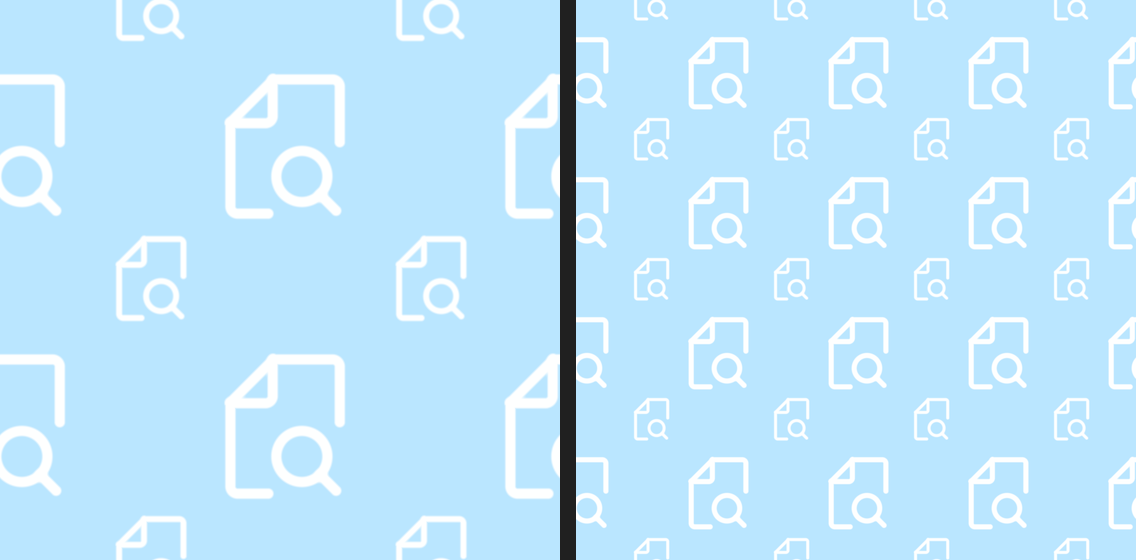
Left, the tile; right, the same tile 2 across and 2 down.
Reproduce this pattern procedurally as a WebGL 1 fragment shader.

```glsl
precision highp float;
// Tiling pattern of white outlined document-search icons, large and small, on pale blue.

uniform vec2 u_resolution;

const vec3 BACKGROUND = vec3(0.73, 0.90, 1.0);
const vec3 LINE_COLOR = vec3(0.995, 1.0, 1.0);
const float REPEATS = 2.0;       // tiles across and down
const float TILE = 384.0;        // design units per tile
const vec2 LARGE_CENTER = vec2(7.0, 183.0);
const vec2 SMALL_CENTER = vec2(207.5, 2.0);
const float SMALL_SCALE = 0.588;
const float HALF_LINE = 7.0;     // half stroke width of the large icon
const float CORNER_RADIUS = 10.0;
const float SOFTNESS = 1.9;      // half width of the soft edge
const vec2 PAGE = vec2(75.0, 92.0); // half size of the page outline
const vec2 FOLD = vec2(-17.0, 32.0);
const vec2 LENS_CENTER = vec2(23.0, -41.0);
const float LENS_RADIUS = 35.0;

float segment(vec2 p, vec2 a, vec2 b) {
  vec2 ab = b - a;
  vec2 ap = p - a;
  return length(ap - ab * clamp(dot(ap, ab) / dot(ab, ab), 0.0, 1.0));
}

// Two arms running left and down from a rounded corner at the origin.
float roundedCorner(vec2 p, vec2 arms) {
  float r = CORNER_RADIUS;
  float d = min(segment(p, vec2(-arms.x, 0.0), vec2(-r, 0.0)),
                segment(p, vec2(0.0, -arms.y), vec2(0.0, -r)));
  vec2 q = p + r;
  if (min(q.x, q.y) > 0.0) d = min(d, abs(length(q) - r));
  return d;
}

float smoothMin(float a, float b, float k) {
  float h = max(k - abs(a - b), 0.0) / k;
  return min(a, b) - 0.25 * k * h * h;
}

float documentIcon(vec2 p) {
  // Open page outline
  float page = min(roundedCorner(p - PAGE, vec2(91.0, 86.0)),
                   roundedCorner(-p - PAGE, vec2(52.0, 125.0)));

  // Folded top-left corner
  float fold = roundedCorner((p - FOLD) * vec2(1.0, -1.0), vec2(58.0, 60.0));
  float diagonal = segment(p, vec2(-PAGE.x, 33.0), vec2(-16.0, PAGE.y));
  page = min(page, smoothMin(fold, diagonal, 4.0));

  // Magnifying glass
  float lens = abs(length(p - LENS_CENTER) - LENS_RADIUS);
  float handle = segment(p, LENS_CENTER + 25.5, vec2(70.0, -88.0));
  handle = segment(p, LENS_CENTER + vec2(25.5, -25.5), vec2(70.0, -88.0));
  return min(page, smoothMin(lens, handle, 5.0)) - HALF_LINE;
}

// Offset to the nearest copy of a center, wrapped over the tile.
vec2 wrapAround(vec2 p, vec2 center) {
  return (fract((p - center) / TILE + 0.5) - 0.5) * TILE;
}

void main() {
  vec2 p = gl_FragCoord.xy / u_resolution * REPEATS * TILE;
  float pixel = REPEATS * TILE / min(u_resolution.x, u_resolution.y);

  float large = documentIcon(wrapAround(p, LARGE_CENTER));
  float small = documentIcon(wrapAround(p, SMALL_CENTER) / SMALL_SCALE) * SMALL_SCALE;

  float soft = max(SOFTNESS, 0.75 * pixel);
  float ink = 1.0 - smoothstep(-soft, soft, min(large, small));
  gl_FragColor = vec4(mix(BACKGROUND, LINE_COLOR, ink), 1.0);
}
```
